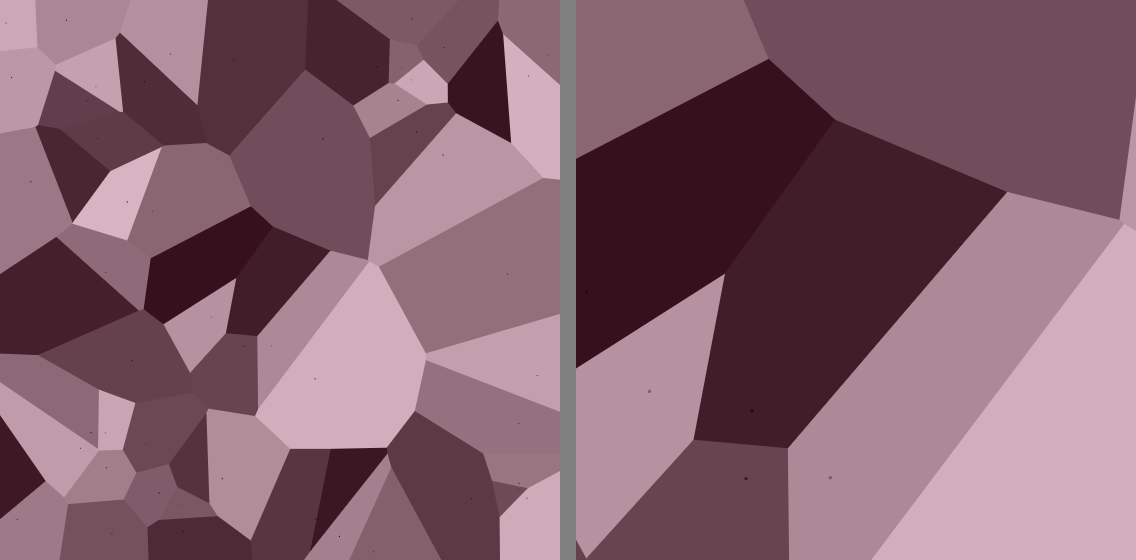
Left, the full canvas; right, a detail of the centre.
Write a Shadertoy shader that draws this pattern.

```glsl
// Flat-shaded Voronoi mosaic in dusty mauve, with a tiny speck at each seed.
// Seeds are scattered by an integer hash; every pixel finds its two nearest
// seeds and blends their tones across the bisector for a smooth, crisp edge.

const int   SEED_COUNT   = 58;
const uint  SCATTER_KEY  = 17u;
const float GOLDEN_STEP  = 0.618034;             // spreads the tones evenly
const vec3  DARK_PLUM    = vec3(0.205, 0.060, 0.110);
const vec3  PALE_MAUVE   = vec3(0.855, 0.710, 0.765);
const vec3  SPECK_COLOR  = vec3(0.10, 0.04, 0.07);
const float SPECK_RADIUS = 0.0010;               // in canvas heights

// Integer PCG-style hash giving three values in 0..1.
vec3 hash3(uvec3 v) {
    v = v * 1664525u + 1013904223u;
    v.x += v.y * v.z;
    v.y += v.z * v.x;
    v.z += v.x * v.y;
    v ^= v >> 16u;
    v.x += v.y * v.z;
    v.y += v.z * v.x;
    v.z += v.x * v.y;
    return vec3(v >> 8u) / 16777216.0;
}

// Seed position in xy, speck strength in z.
vec3 seedAt(int index, float aspect) {
    vec3 h = hash3(uvec3(uint(index), SCATTER_KEY, 5u));
    return vec3(h.x * aspect, h.yz);
}

vec3 cellColor(int index) {
    float tone = fract(float(index) * GOLDEN_STEP + 0.3);
    return mix(DARK_PLUM, PALE_MAUVE, tone);
}

void mainImage(out vec4 fragColor, in vec2 fragCoord) {
    float pixel = 1.0 / iResolution.y;
    float aspect = iResolution.x * pixel;
    vec2 p = fragCoord * pixel;

    // Two nearest seeds, by squared distance.
    float nearDist = 1e5, nextDist = 1e5;
    vec3 nearSeed = vec3(0.0), nextSeed = vec3(0.0);
    int nearId = 0, nextId = 0;
    for (int i = 0; i < SEED_COUNT; i++) {
        vec3 seed = seedAt(i, aspect);
        vec2 offset = p - seed.xy;
        float d = dot(offset, offset);
        if (d < nearDist) {
            nextDist = nearDist; nextSeed = nearSeed; nextId = nearId;
            nearDist = d; nearSeed = seed; nearId = i;
        } else if (d < nextDist) {
            nextDist = d; nextSeed = seed; nextId = i;
        }
    }

    // Distance to the bisector drives the edge smoothing.
    float gap = max(distance(nearSeed.xy, nextSeed.xy), 1e-5);
    float edge = (nextDist - nearDist) / (2.0 * gap);
    float inside = clamp(0.5 + edge / pixel, 0.0, 1.0);
    vec3 color = mix(cellColor(nextId), cellColor(nearId), inside);

    // Pinpoint speck on the seed itself.
    float speck = clamp(0.5 + (SPECK_RADIUS - sqrt(nearDist)) / pixel, 0.0, 1.0);
    color = mix(color, SPECK_COLOR, speck * mix(0.3, 1.0, nearSeed.z));

    fragColor = vec4(color, 1.0);
}
```
